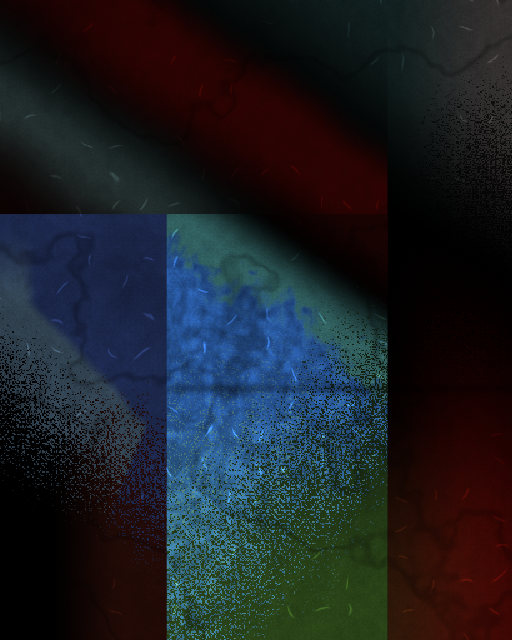
Reproduce this background procedurally as a WebGL 2 fragment shader.

```glsl
#version 300 es
precision highp float;
// Draws creased dark paper with diagonal red and teal glows and grainy blue panels.

uniform vec2 u_resolution;
out vec4 fragColor;

float hash(vec2 p) {
  return fract(sin(dot(p, vec2(127.1, 311.7))) * 43758.5453);
}

float noise(vec2 p) {
  vec2 i = floor(p), f = fract(p);
  f = f * f * (3.0 - 2.0 * f);
  return mix(mix(hash(i), hash(i + vec2(1, 0)), f.x),
             mix(hash(i + vec2(0, 1)), hash(i + vec2(1, 1)), f.x), f.y);
}

float fbm(vec2 p) {
  float sum = 0.0, amp = 0.5;
  for (int i = 0; i < 5; i++) {
    sum += amp * noise(p);
    p = mat2(1.6, 1.2, -1.2, 1.6) * p + 3.7;
    amp *= 0.5;
  }
  return sum;
}

// 1 above the edge e, 0 below it, one pixel soft
float after(float e, float v) {
  return smoothstep(-0.5, 0.5, (v - e) * u_resolution.y);
}

// 1 below a, 0 above b
float fall(float a, float b, float v) {
  return 1.0 - smoothstep(a, b, v);
}

// Grainy coverage: each grain is on with probability k
float dither(float k, float grain) {
  return smoothstep(-0.08, 0.08, k - mix(0.06, 0.94, grain));
}

// Sparse, short curved fibres
float fibres(vec2 p) {
  vec2 id = floor(p), q = fract(p) - 0.5;
  float a = hash(id + 5.0) * 6.283;
  q = mat2(cos(a), -sin(a), sin(a), cos(a)) * q;
  float line = fall(0.01, 0.05, abs(q.y + q.x * q.x * 0.6));
  return line * fall(0.1, 0.3, abs(q.x)) * step(0.7, hash(id));
}

// Red and teal diagonal bands; d is the distance across them
vec3 backdrop(vec2 p, float d, float right, float grain) {
  float red = smoothstep(0.92, 1.07, d) * fall(1.12, 1.22, d) * (1.0 - right);
  vec3 c = vec3(0.165, 0.012, 0.008) * red * mix(0.6, 1.0, smoothstep(0.0, 0.25, p.x));
  float teal = exp(-pow((d - 0.845) / 0.085, 2.0)) * fall(0.22, 0.52, p.x);
  c += vec3(0.13, 0.18, 0.18) * teal;
  c += vec3(0.05, 0.005, 0.004) * fall(0.6, 0.9, d);
  // Upper right haze, warm and grainy towards the side
  float haze = smoothstep(1.13, 1.42, d + 0.03 * right);
  float side = smoothstep(0.6, 0.78, p.x);
  vec3 hazeColor = mix(vec3(0.07, 0.125, 0.125), vec3(0.20, 0.185, 0.185), side);
  float worn = side * fall(0.7, 0.95, p.y) * 0.6;
  c += hazeColor * haze * (1.0 - 0.7 * dither(worn, grain));
  // Lower right ember
  float ember = fall(0.7, 1.15, d) * smoothstep(0.59, 0.76, p.x) * right;
  float speckle = mix(1.0, 0.3 + 1.1 * grain, smoothstep(0.35, 0.5, p.y));
  c += vec3(0.17, 0.008, 0.006) * ember * speckle;
  c += vec3(0.13, 0.09, 0.03) * right * fall(0.0, 0.4, p.y) * fall(0.58, 0.86, p.x);
  return c;
}

// Dim navy panel with pale folded facets, crumbling into black
vec3 leftPanel(vec2 p, float rough, float grain) {
  float fold = 0.045 + max(0.0, 0.53 - p.y) * 0.95 + 0.03 * (rough - 0.5);
  float pale = fall(-0.015, 0.012, p.x - fold) * fall(0.52, 0.66, p.y);
  float crease = 0.255 - (0.4 - p.y) * 0.42;
  pale *= 1.0 - smoothstep(-0.003, 0.006, p.x - crease);
  vec3 c = mix(vec3(0.105, 0.15, 0.29), vec3(0.20, 0.27, 0.31), pale * 0.85);
  c *= 0.8 + 0.4 * rough;
  float dark = fall(0.18, 0.56, p.y + 0.45 * p.x + 0.12 * (rough - 0.5));
  vec3 ash = vec3(0.13, 0.04, 0.025) * smoothstep(0.07, 0.2, p.x);
  return mix(c, ash, dither(dark, grain));
}

// Bright panel: teal band, ragged blue body, green grain at lower right
vec3 mainPanel(vec2 p, float d, float rough, float fine, float grain) {
  vec3 teal = vec3(0.19, 0.37, 0.37) * fall(0.85, 0.96, d);
  teal += vec3(0.10, 0.012, 0.01) * smoothstep(0.92, 1.06, d);
  float ragged = d + 0.18 * (rough - 0.5) + 0.13 * (fine - 0.5);
  vec3 blue = mix(vec3(0.15, 0.33, 0.60), vec3(0.23, 0.47, 0.60), fall(0.1, 0.42, p.y));
  blue *= 0.72 + 0.56 * fine;
  vec3 c = mix(teal, blue, fall(0.76, 0.83, ragged));
  // Pale flecks, then dark grains
  float lower = smoothstep(-0.08, 0.5, p.x - p.y + 0.1 * (rough - 0.5));
  float fleck = step(0.86, hash(floor(p * 512.0) + 71.0)) * fall(0.25, 0.55, p.y);
  c = mix(c, vec3(0.37, 0.56, 0.46), fleck * 0.7);
  vec3 green = mix(vec3(0.07, 0.12, 0.06), vec3(0.16, 0.26, 0.09), fall(0.05, 0.45, p.y));
  return mix(c, green, dither(lower * fall(0.88, 1.0, d), grain));
}

void main() {
  vec2 p = gl_FragCoord.xy / u_resolution.y;
  float d = p.y + 0.7 * p.x;
  float grain = hash(floor(p * 512.0));
  float rough = fbm(p * 9.0), fine = fbm(p * vec2(75.0, 60.0) + rough * 4.0);

  float right = after(0.6055, p.x), low = 1.0 - after(0.6654, p.y);
  float middle = after(0.2604, p.x);
  vec3 c = backdrop(p, d + 0.04 * (rough - 0.5), right, grain);
  vec3 panels = mix(leftPanel(p, rough, grain), mainPanel(p, d, rough, fine, grain), middle);
  c = mix(c, panels, low * (1.0 - right));

  // Paper: wrinkles, a horizontal fold, fibres and fine tooth
  float wrinkle = abs(fbm(p * 4.0 + 11.0) - 0.48);
  c *= 1.0 - 0.22 * fall(0.0, 0.025, wrinkle);
  c *= 1.0 - 0.28 * middle * fall(0.0, 0.012, abs(p.y - 0.392 + 0.008 * (rough - 0.5)));
  c *= 0.84 + 0.2 * fine + 0.12 * hash(floor(p * 512.0) + 19.0);
  c += c * 0.6 * fibres(p * 22.0 + rough);
  fragColor = vec4(c, 1.0);
}
```
